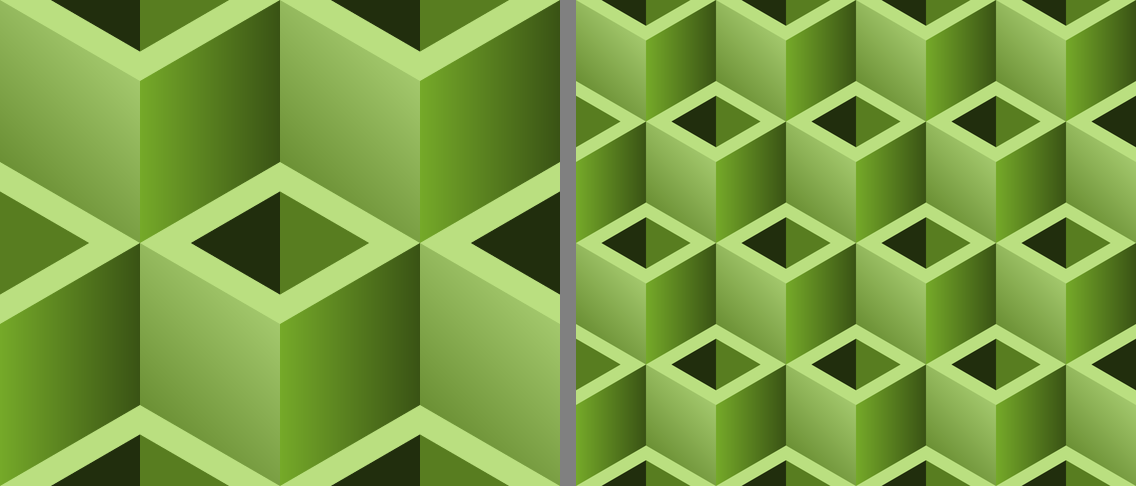
Left, the tile; right, the same tile 2 across and 2 down.
Give the GLSL for this pattern, as a Shadertoy shader.

```glsl
// Isometric stacked boxes with open tops: two across, two staggered rows.
// Each hexagonal cell splits into a rhombic top with a hole and two shaded
// side faces; a small grid of subsamples smooths every edge.

const vec2 CANVAS_UNITS = vec2(4.0, 6.0); // half box widths, half top heights
const float HOLE_SCALE = 0.637;           // hole size relative to the top
const float SQRT3 = 1.7320508;
const int SUBSAMPLES = 4;

const vec3 RIM = vec3(0.729, 0.875, 0.502);
const vec3 HOLE_DARK = vec3(0.130, 0.180, 0.050);
const vec3 HOLE_LIT = vec3(0.345, 0.490, 0.125);
const vec3 LEFT_LOW = vec3(0.420, 0.565, 0.205);
const vec3 LEFT_HIGH = vec3(0.640, 0.785, 0.425);
const vec3 RIGHT_NEAR = vec3(0.460, 0.665, 0.160);
const vec3 RIGHT_FAR = vec3(0.225, 0.325, 0.080);

// Position relative to the nearest lattice point of a wrapped grid
vec2 wrapAround(vec2 p, vec2 center) {
    vec2 period = vec2(2.0, 6.0);
    return mod(p - center + 0.5 * period, period) - 0.5 * period;
}

// Hexagonal outline of a box, with the origin at the middle of its top
bool insideBox(vec2 p) {
    return p.y <= 1.0 - abs(p.x) && p.y >= abs(p.x) - 3.0;
}

// Position inside whichever of the two staggered boxes covers the point
vec2 boxCoord(vec2 p) {
    vec2 local = wrapAround(p, vec2(0.0, 3.0));
    return insideBox(local) ? local : wrapAround(p, vec2(1.0, 0.0));
}

vec3 topColor(vec2 p, float radius) {
    if (radius > HOLE_SCALE) return RIM;
    return p.x < 0.0 ? HOLE_DARK : HOLE_LIT;
}

vec3 sideColor(vec2 p) {
    // Left face brightens toward the upper right; right face darkens outward
    float lift = (SQRT3 * (p.x + 1.0) + p.y + 2.0) / (1.0 + SQRT3);
    return p.x < 0.0 ? mix(LEFT_LOW, LEFT_HIGH, clamp(lift, 0.0, 1.0))
                     : mix(RIGHT_NEAR, RIGHT_FAR, clamp(p.x, 0.0, 1.0));
}

vec3 boxColor(vec2 p) {
    float radius = abs(p.x) + abs(p.y);
    return radius < 1.0 ? topColor(p, radius) : sideColor(p);
}

void mainImage(out vec4 fragColor, in vec2 fragCoord) {
    vec3 sum = vec3(0.0);
    for (int j = 0; j < SUBSAMPLES; j++) {
        for (int i = 0; i < SUBSAMPLES; i++) {
            vec2 jitter = (vec2(i, j) + 0.5) / float(SUBSAMPLES) - 0.5;
            vec2 p = (fragCoord + jitter) / iResolution.xy * CANVAS_UNITS;
            sum += boxColor(boxCoord(p));
        }
    }
    fragColor = vec4(sum / float(SUBSAMPLES * SUBSAMPLES), 1.0);
}
```
